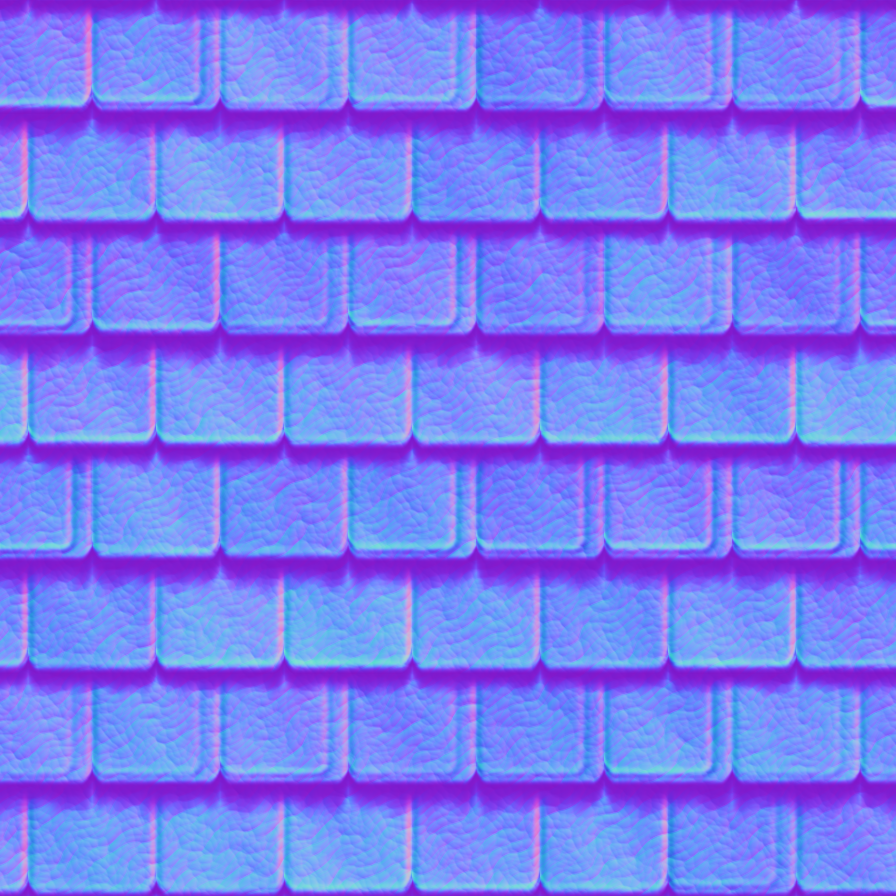
A Shadertoy shader for this texture map:

```glsl
// Tangent-space normal map of staggered, overlapping stone roof shingles.

const float COLS = 7.0;
const float ROWS = 8.0;
const vec2  PHASE = vec2(0.22, 0.02);     // layout offset, in tiles
const float CORNER = 0.013;               // radius of lower corners
const float EDGE_WIDTH = 0.0036;          // half width of seams and bevels
const float SEAM_DEPTH = 0.55;
const float LEDGE = 0.0225;               // side ledge of a stepped shingle
const vec2  LIP = vec2(0.010, 0.0145);    // lip height: plain, stepped
const vec2  OVERLAP = vec2(0.037, 0.025); // overlap slope: even, odd rows
const float OVERLAP_STEEPNESS = 1.3;
const vec2  STEPPED_SHARE = vec2(0.12, 0.78); // even, odd rows
const vec2  FACE_TILT = vec2(-0.06, 0.10);
const float GRAIN = 0.0020;
const float TAU = 6.28319;

float hash(vec2 p) {
    return fract(sin(dot(p, vec2(127.1, 311.7))) * 4375.85);
}

// Cellular noise that wraps every "period" cells; squared nearest distance.
float cells(vec2 q, float period) {
    vec2 base = floor(q);
    float nearest = 4.0;
    for (int j = -1; j <= 1; j++)
    for (int i = -1; i <= 1; i++) {
        vec2 cell = base + vec2(i, j);
        vec2 id = mod(cell, period);
        vec2 d = cell + vec2(hash(id), hash(id + 71.3)) - q;
        nearest = min(nearest, dot(d, d));
    }
    return nearest;
}

// Slanted stone grain; integer shears keep it seamless.
float grain(vec2 p) {
    p += 0.003 * sin(TAU * (p.yx * vec2(13.0, 17.0) + p * 5.0));
    vec2 coarse = mat2(1, -2, 1, 3) * p;
    vec2 fine = mat2(2, -1, 1, 2) * p;
    return cells(coarse * 29.0, 29.0) + 0.4 * cells(fine * 53.0, 53.0);
}

vec2 grainSlope(vec2 p) {
    vec2 e = vec2(0.0013, 0.0);
    return GRAIN / (2.0 * e.x) * vec2(
        grain(p + e.xy) - grain(p - e.xy),
        grain(p + e.yx) - grain(p - e.yx));
}

// Slope across a groove: positive before it, negative after it.
float groove(float d) {
    float u = d / EDGE_WIDTH;
    return -u * exp(0.5 - 0.5 * u * u);
}

float tileX(float x, float row) {
    return x * COLS - PHASE.x - 0.5 * mod(row, 2.0);
}

// Lower edge of a row, raised at the seams by the rounded corners.
float rowEdge(float x, float row) {
    float f = fract(tileX(x, row));
    float k = max(1.0 - min(f, 1.0 - f) / (COLS * CORNER), 0.0);
    return row / ROWS + CORNER * k * k;
}

void mainImage(out vec4 fragColor, in vec2 fragCoord) {
    vec2 p = fragCoord / iResolution.xy;

    // Row and distances to its edges
    float y = p.y + PHASE.y / ROWS;
    float row = floor(y * ROWS);
    if (y < rowEdge(p.x, row)) row -= 1.0;
    float below = y - rowEdge(p.x, row);
    float above = rowEdge(p.x, row + 1.0) - y;
    float odd = mod(row, 2.0);

    // Shingle and its random traits
    float x = tileX(p.x, row);
    float f = fract(x);
    vec2 id = vec2(mod(floor(x), COLS), mod(row, ROWS));
    float stepped = step(hash(id + 3.7), mix(STEPPED_SHARE.x, STEPPED_SHARE.y, odd));
    float wear = hash(id + 19.1);
    vec2 lean = vec2(hash(id + 41.9), hash(id + 57.3)) - 0.5;

    // Ragged slope below the row above
    float ragged = 1.0 + 0.12 * sin(TAU * (11.0 * p.x + 3.0 * p.y))
                       + 0.08 * sin(TAU * (29.0 * p.x - 7.0 * p.y));
    float overlap = mix(OVERLAP.x, OVERLAP.y, odd) * ragged;
    float exposed = smoothstep(0.0, overlap, above);
    float lower = smoothstep(0.0, 0.009, below);

    // Face: tilt, convex bow and slow undulation
    vec2 slope = FACE_TILT + lean * vec2(0.16, 0.28);
    slope.y += 0.10 * (1.0 - odd) + 1.8 * (0.055 - below) * (0.4 + wear);
    slope += 0.06 * sin(TAU * (p.yx * vec2(5.0, 9.0) + p * vec2(6.0, 4.0)));
    slope *= exposed * lower;
    slope += grainSlope(p) * mix(0.3, 1.0, exposed * lower);

    // Seams between shingles
    float seam = (f < 0.5 ? f : f - 1.0) / COLS;
    float seamFade = exposed * smoothstep(0.0, 0.012, below);
    slope.x += SEAM_DEPTH * groove(seam) * seamFade;

    // Beveled lower-right border of the raised face
    vec2 q = vec2(stepped * LEDGE - (1.0 - f) / COLS,
                  mix(LIP.x, LIP.y, stepped) - below) + CORNER;
    vec2 outer = max(q, 0.0);
    float border = length(outer) + min(max(q.x, q.y), 0.0) - CORNER;
    vec2 facing = outer / max(length(outer), 0.0001);
    slope += facing * groove(border) * mix(0.2, 0.6, wear) * exposed;

    // Steep overlap between rows
    slope.y -= OVERLAP_STEEPNESS * (2.0 - exposed - lower);

    vec3 normal = normalize(vec3(slope, 1.0));
    fragColor = vec4(0.5 + 0.5 * normal, 1.0);
}
```
